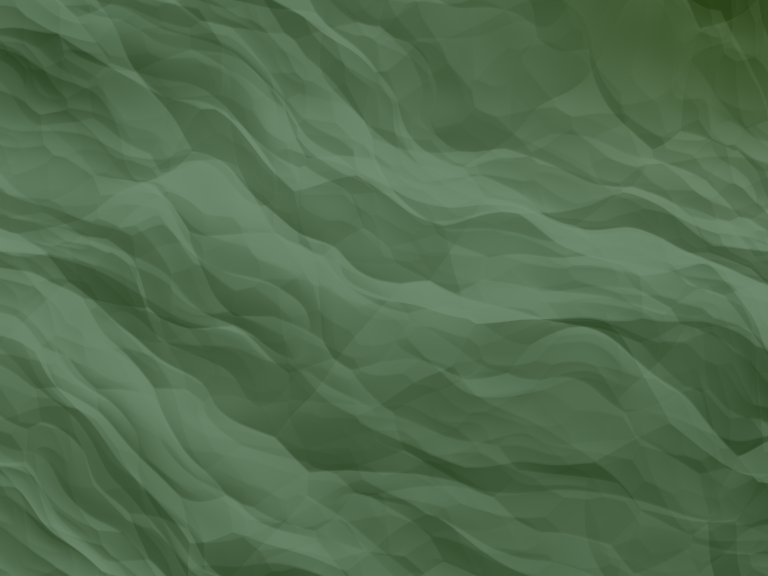
Give the GLSL for this texture, as a Shadertoy shader.

```glsl
// Crumpled green paper under soft light from above.
// Warped, stretched cells and ridged noise form a creased height field;
// its slope towards the light shades the sheet, its curvature draws the creases.

const vec3 SHADOW_GREEN = vec3(0.20, 0.31, 0.18);
const vec3 LIGHT_GREEN = vec3(0.42, 0.53, 0.42);
const vec3 CORNER_TINT = vec3(0.01, 0.0, -0.04);
const vec2 LIGHT_DIR = vec2(0.35, 0.937);
const float FOLD_ANGLE = -0.45;   // main direction of the folds
const float FOLD_STRETCH = 0.55;  // below 1 lengthens facets along the folds
const float FOLD_FREQ = 3.6;      // largest facets per canvas height
const float WARP = 0.16;
const float RELIEF = 0.38;        // strength of the slope shading
const float CREASE = 0.09;        // strength of the crease lines
const float CREASE_WIDTH = 0.0028;
const float BASE_TONE = 0.53;
const int OCTAVES = 4;

float hash(vec2 p) {
    return fract(sin(dot(p, vec2(127.1, 311.7))) * 43758.5453);
}

vec2 hash2(vec2 p) {
    return vec2(hash(p), hash(p + 37.3));
}

mat2 rotation(float a) {
    return mat2(cos(a), sin(a), -sin(a), cos(a));
}

float noise(vec2 p) {
    vec2 i = floor(p), f = fract(p);
    f = f * f * f * (f * (f * 6.0 - 15.0) + 10.0);
    return mix(mix(hash(i), hash(i + vec2(1, 0)), f.x),
               mix(hash(i + vec2(0, 1)), hash(i + vec2(1, 1)), f.x), f.y);
}

// Shallow bowls that meet in sharp edges; a random lift varies their size
float facets(vec2 p) {
    vec2 cell = floor(p), f = fract(p);
    float nearest = 8.0;
    for (int y = -1; y <= 1; y++) {
        for (int x = -1; x <= 1; x++) {
            vec2 o = vec2(x, y);
            vec2 d = o + hash2(cell + o) - f;
            nearest = min(nearest, dot(d, d) + 0.3 * hash(cell + o + 71.7));
        }
    }
    return nearest;
}

// Long winding folds
float ridge(vec2 p) {
    return abs(2.0 * noise(p) - 1.0);
}

float paperHeight(vec2 p) {
    vec2 bend = vec2(noise(p * 2.7), noise(p * 2.7 + 19.0)) - 0.5;
    vec2 ripple = vec2(noise(p * 8.0 + 5.0), noise(p * 8.0 + 43.0)) - 0.5;
    p += WARP * (bend + 0.3 * ripple);

    vec2 q = rotation(-FOLD_ANGLE) * p * vec2(1.0);
    q.x *= FOLD_STRETCH;
    float h = 0.0, amp = 1.0, freq = FOLD_FREQ, side = -1.0;
    for (int i = 0; i < OCTAVES; i++) {
        vec2 s = q * freq + 13.7 * float(i);
        float strength = mix(0.25, 1.1, noise(p * 3.5 + 7.0 * float(i)));
        float folds = side * facets(s) - 0.45 * side * ridge(s * 0.9 + 3.1);
        h += amp * strength * folds / freq;
        q = rotation(0.35 * side) * q;
        side = -side;
        amp *= 0.76;
        freq *= 1.85;
    }
    return h;
}

float blob(vec2 p, vec2 center, vec2 size) {
    vec2 d = (p - center) / size;
    return exp(-dot(d, d));
}

// Broad light: a bright sloping band, darker corners and soft unevenness
float broadLight(vec2 uv) {
    float band = uv.y - mix(0.72, 0.60, uv.x);
    float tone = BASE_TONE + 0.34 * exp(-band * band / 0.03);
    tone -= 0.38 * blob(uv, vec2(0.06, 0.86), vec2(0.24, 0.14));
    tone -= 0.50 * blob(uv, vec2(1.0, 1.0), vec2(0.28, 0.20));
    tone -= 0.28 * blob(uv, vec2(1.0, 0.20), vec2(0.30, 0.20));
    tone -= 0.15 * blob(uv, vec2(0.5, 0.0), vec2(0.60, 0.12));
    vec2 q = rotation(-FOLD_ANGLE) * uv;
    return tone + 0.30 * (noise(q * vec2(2.5, 5.0) + 11.0) - 0.5);
}

void mainImage(out vec4 fragColor, in vec2 fragCoord) {
    vec2 uv = fragCoord / iResolution.xy;
    vec2 p = fragCoord / iResolution.y;

    // Slope and curvature along the light direction
    vec2 reach = CREASE_WIDTH * LIGHT_DIR;
    float ahead = paperHeight(p + reach);
    float here = paperHeight(p);
    float behind = paperHeight(p - reach);
    float slope = (behind - ahead) / (2.0 * CREASE_WIDTH);
    float bump = (2.0 * here - ahead - behind) / CREASE_WIDTH;

    float tone = broadLight(uv);
    tone += RELIEF * slope / (1.0 + 0.3 * abs(slope));
    tone += CREASE * clamp(bump, -1.2, 1.8);

    // Soft limits for highlights and shadows
    tone -= 0.6 * max(tone - 0.95, 0.0);
    tone = max(tone, -0.2 + 0.3 * max(tone + 0.2, 0.0));

    vec3 color = mix(SHADOW_GREEN, LIGHT_GREEN, tone);
    color += CORNER_TINT * blob(uv, vec2(1.0, 1.0), vec2(0.3, 0.25));
    fragColor = vec4(clamp(color, 0.0, 1.0), 1.0);
}
```
